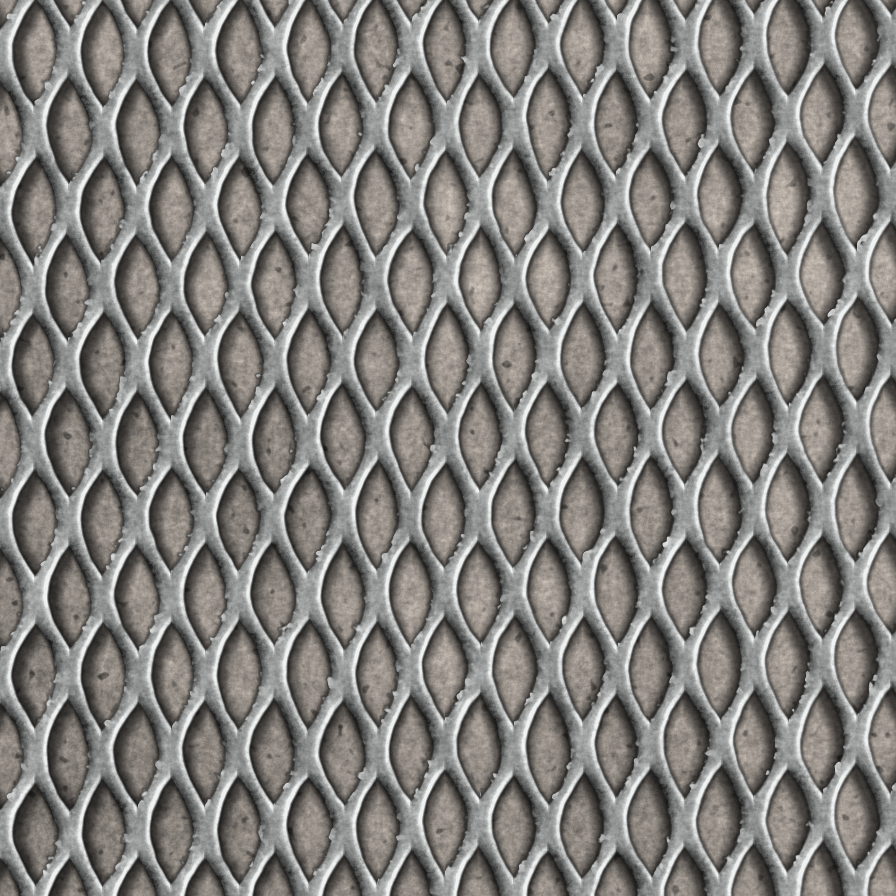
A three.js fragment shader for this texture:

```glsl
varying vec2 vUv;

vec2 randomGradient(vec2 cell) {
  vec2 h = vec2(dot(cell, vec2(127.1, 311.7)), dot(cell, vec2(269.5, 183.3)));
  return fract(sin(h) * 43758.5) * 2.0 - 1.0;
}

float gradientNoise(vec2 p) {
  vec2 i = floor(p), f = fract(p);
  vec2 u = f * f * f * (f * (f * 6.0 - 15.0) + 10.0);
  float low = mix(dot(randomGradient(i), f),
                  dot(randomGradient(i + vec2(1, 0)), f - vec2(1, 0)), u.x);
  float high = mix(dot(randomGradient(i + vec2(0, 1)), f - vec2(0, 1)),
                   dot(randomGradient(i + 1.0), f - 1.0), u.x);
  return mix(low, high, u.y);
}

float fbm(vec2 p) {
  float sum = 0.0, amplitude = 0.6;
  for (int i = 0; i < 4; i++) {
    sum += amplitude * gradientNoise(p);
    p = p * 2.03 + 17.3;
    amplitude *= 0.6;
  }
  return sum;
}

// Approximate distance to one almond-shaped opening, in cell widths
float opening(vec2 c) {
  c.y += 0.04 * c.x;
  c = abs(c);
  float rise = c.y / 0.34;
  float value = c.x / 0.32 + pow(rise + 0.0001, 1.8) - 1.0;
  vec2 slope = vec2(3.12, 2.33 * pow(rise + 0.0001, 0.8));
  return value / length(slope);
}

// Two staggered lattices of openings: positive on metal
float mesh(vec2 g) {
  return min(opening(fract(g + 0.5) - 0.5), opening(fract(g) - 0.5));
}

void main() {
  vec2 p = vUv;
  vec2 g = p - vec2(0.4206, 0.5977);
  g.y -= 0.018 * g.x;
  g *= vec2(13.07, 5.75);
  g += 0.07 * vec2(gradientNoise(p * 9.0), gradientNoise(p * 9.0 + 31.0));
  g.x += 0.025 * gradientNoise(p * 55.0);

  // Strand profile and slope
  float d = mesh(g);
  vec2 ex = vec2(0.02, 0.0), ey = vec2(0.0, 0.0088);
  vec2 slope = vec2(mesh(g + ex) - mesh(g - ex), mesh(g + ey) - mesh(g - ey)) / 0.04;
  float slant = sin(6.2832 * g.x) * sin(6.2832 * g.y);

  // Ragged burrs along the lower right rims
  float burr = smoothstep(0.4, 1.2, slope.x - slope.y);
  float chips = gradientNoise(p * 85.0) + 0.5 * gradientNoise(p * 190.0);
  d += burr * 0.13 * max(chips, 0.0);
  float roundness = 1.0 - clamp(d / 0.12, 0.0, 1.0);

  // Worn backing plate with pits and cast shadow
  float grain = fbm(p * 55.0);
  float fine = fbm(p * 170.0 + 9.0);
  float plateTone = 0.59 + 0.2 * grain + 0.22 * fine + 0.12 * gradientNoise(p * 5.0);
  plateTone -= 0.22 * smoothstep(0.28, 0.5, gradientNoise(p * 75.0 + 5.0));
  plateTone += 0.06 * (p.x + p.y - 1.0);
  vec2 shadowShift = vec2(mix(-0.11, 0.11, p.x), 0.025);
  float shadow = smoothstep(-0.19, 0.04, mesh(g + shadowShift));
  float contact = smoothstep(-0.07, 0.01, d);
  plateTone *= mix(1.0, 0.38, shadow) * mix(1.0, 0.6, contact);
  vec3 plate = plateTone * vec3(1.04, 0.99, 0.94);

  // Galvanized metal lit from the upper right
  float light = dot(-slope, vec2(0.8, 0.42)) * roundness;
  float metalTone = 0.59 + 0.36 * light - 0.11 * slant;
  metalTone += 0.16 * grain + (0.2 + 0.16 * max(slant, 0.0)) * fine;
  metalTone += 0.1 * gradientNoise(p * 14.0 + 3.0);
  metalTone += 0.32 * burr * smoothstep(0.0, 0.35, chips) * roundness;

  // Bright streak beside each left rim, grime on the falling strands
  float streak = smoothstep(0.3, 0.9, -slope.x) * exp(-pow((d - 0.045) / 0.025, 2.0));
  metalTone += 0.17 * streak * (0.8 - 0.4 * slant);
  float grime = smoothstep(0.1, 0.9, slant) * smoothstep(0.0, 0.4, grain + 0.5 * fine);
  metalTone *= 1.0 - 0.35 * grime;
  metalTone *= mix(0.72, 1.0, smoothstep(0.0, 0.025, d));
  vec3 metal = clamp(metalTone, 0.1, 0.95) * vec3(0.99, 1.0, 1.0);

  vec3 color = mix(plate, metal, smoothstep(-0.018, 0.018, d));
  gl_FragColor = vec4(clamp(color, 0.0, 1.0), 1.0);
}
```
